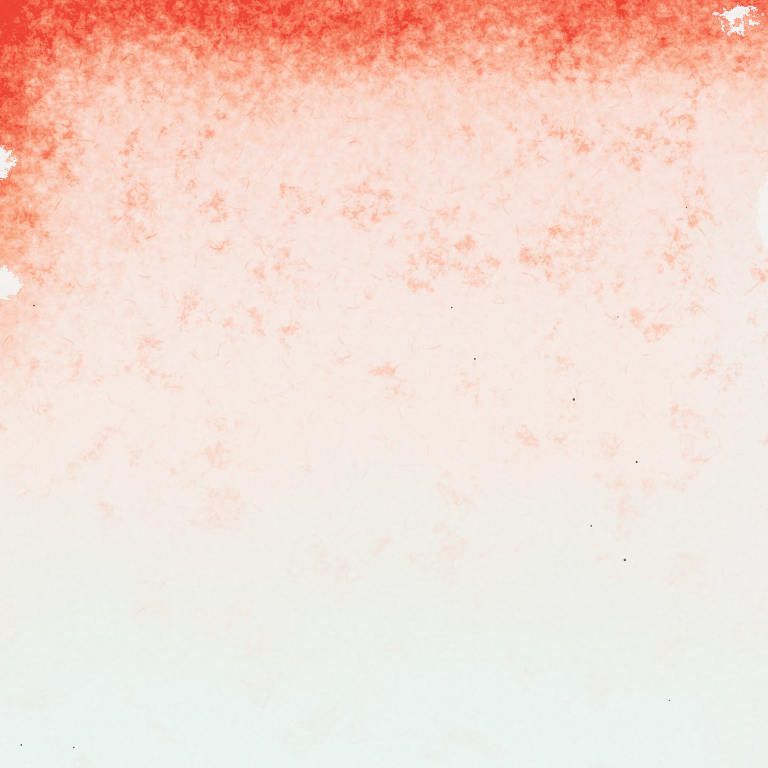
A Shadertoy shader for this texture:

```glsl
vec2 hash2(vec2 p) {
    vec3 q = fract(p.xyx * vec3(0.1031, 0.1030, 0.0973));
    q += dot(q, q.yzx + 33.33);
    return fract((q.xx + q.yz) * q.zy);
}

float corner(vec2 cell, vec2 offset, vec2 f) {
    float angle = 6.2832 * hash2(cell + offset).x;
    return dot(vec2(cos(angle), sin(angle)), f - offset);
}

float gradientNoise(vec2 p) {
    vec2 i = floor(p), f = fract(p);
    vec2 w = f * f * f * (f * (f * 6.0 - 15.0) + 10.0);
    float low = mix(corner(i, vec2(0, 0), f), corner(i, vec2(1, 0), f), w.x);
    float high = mix(corner(i, vec2(0, 1), f), corner(i, vec2(1, 1), f), w.x);
    return 1.4 * mix(low, high, w.y);
}

float fbm(vec2 p, int octaves, float gain) {
    float sum = 0.0, amp = 1.0;
    for (int i = 0; i < octaves; i++) {
        sum += amp * gradientNoise(p);
        p = mat2(1.6, 1.2, -1.2, 1.6) * p + 17.3;
        amp *= gain;
    }
    return sum;
}

// Short bent hairs, one per occupied grid cell
float fibres(vec2 uv, float cells, float amount, float pixel) {
    vec2 p = uv * cells, base = floor(p);
    float ink = 0.0;
    for (int k = 0; k < 9; k++) {
        vec2 cell = base + vec2(k % 3 - 1, k / 3 - 1);
        vec2 place = hash2(cell + 41.0), shape = hash2(cell + 97.0);
        float a = 6.2832 * shape.x, radius = mix(0.3, 1.1, shape.y);
        vec2 q = mat2(cos(a), sin(a), -sin(a), cos(a)) * (p - cell - place);
        float d = abs(length(q - vec2(0, radius)) - radius);
        float span = 1.0 - smoothstep(0.15, 0.28, length(q));
        float line = 1.0 - smoothstep(0.0, 0.0011 * cells + pixel * cells * 0.6, d);
        ink = max(ink, line * span * step(hash2(cell + 7.0).x, amount));
    }
    return ink;
}

float specks(vec2 uv, float cells, float amount, float pixel) {
    vec2 p = uv * cells, cell = floor(p);
    vec2 r = hash2(cell + 211.0);
    float d = length(p - cell - 0.2 - 0.6 * r) / cells;
    float size = mix(0.0007, 0.0017, r.y);
    return (1.0 - smoothstep(size - pixel * 0.5, size + pixel * 0.5, d))
        * step(hash2(cell + 5.0).y, amount);
}

float spot(vec2 uv, vec2 centre, vec2 radius) {
    vec2 d = (uv - centre) / radius;
    return exp(-dot(d, d));
}

vec3 pigmentRamp(vec3 paper, float d) {
    vec3 c = mix(paper, vec3(0.98, 0.83, 0.77), smoothstep(0.0, 0.26, d));
    c = mix(c, vec3(0.98, 0.72, 0.62), smoothstep(0.22, 0.45, d));
    c = mix(c, vec3(0.97, 0.60, 0.48), smoothstep(0.42, 0.65, d));
    c = mix(c, vec3(0.96, 0.46, 0.35), smoothstep(0.62, 0.87, d));
    return mix(c, vec3(0.93, 0.27, 0.21), smoothstep(0.85, 1.25, d));
}

void mainImage(out vec4 fragColor, in vec2 fragCoord) {
    vec2 uv = fragCoord / iResolution.xy;
    float pixel = 1.0 / iResolution.y;
    float cloud = fbm(uv * 5.0 + 3.0, 4, 0.55);
    float blotch = fbm(uv * 13.0 + 21.0, 5, 0.65);
    float crumb = fbm(uv * 55.0 + 9.0, 4, 0.8);
    float grain = gradientNoise(uv * 230.0);

    // Paper: cool at the foot, warm pink above
    float level = uv.y + 0.05 * cloud;
    vec3 paper = mix(vec3(0.92, 0.955, 0.945), vec3(0.935, 0.935, 0.915), smoothstep(0.0, 0.26, level));
    paper = mix(paper, vec3(0.968, 0.918, 0.892), smoothstep(0.24, 0.46, level));
    paper = mix(paper, vec3(0.975, 0.89, 0.865), smoothstep(0.5, 0.85, level));
    paper = mix(paper, vec3(0.94, 0.935, 0.925), 0.6 * smoothstep(0.82, 1.02, uv.x) * smoothstep(0.9, 0.6, uv.y));

    // Pigment pooled along the top and upper left edges
    float depth = max(1.0 - uv.y + 0.035 * cloud + 0.015 * blotch, 0.0);
    float topWash = 0.64 * exp(-pow(depth / 0.095, 1.8)) + 0.22 * exp(-depth / 0.17);
    float leftWash = smoothstep(0.4, 0.86, uv.y)
        * (0.5 * exp(-pow(uv.x / 0.055, 1.4)) + 0.22 * exp(-uv.x / 0.14));
    float wash = topWash + leftWash * (1.0 - 0.4 * topWash);
    wash += 0.2 * spot(uv, vec2(0.27, 0.99), vec2(0.12, 0.05));
    wash += 0.2 * spot(uv, vec2(0.0, 0.87), vec2(0.06, 0.09));
    wash -= 0.12 * spot(uv, vec2(1.0, 0.95), vec2(0.14, 0.12));

    // Mottling grows with the wash and breaks into crumbs
    float mottled = smoothstep(0.12, 0.75, uv.y);
    float density = wash + (0.08 + 0.35 * wash) * (0.75 * crumb + 0.4 * blotch) * mottled;
    float patches = smoothstep(0.15, 0.8, blotch + 0.4 * cloud);
    density += patches * (0.05 + 0.2 * mottled * smoothstep(-0.3, 0.7, crumb));
    density += 0.14 * spot(uv, vec2(0.17, 0.73), vec2(0.03, 0.05)) * (1.0 + crumb);
    density += 0.12 * spot(uv, vec2(0.75, 0.69), vec2(0.05, 0.05)) * (1.0 + crumb);
    density += 0.07 * grain * smoothstep(0.1, 0.6, wash);

    // Hairs soak up pigment
    float hairs = fibres(uv, 24.0, 0.45, pixel) + 0.7 * fibres(uv + 0.37, 46.0, 0.5, pixel);
    density += hairs * (0.05 + 0.13 * mottled);
    vec3 colour = pigmentRamp(paper, density);
    colour.g += 0.03 * smoothstep(0.3, 0.6, density) * smoothstep(0.9, 0.6, uv.y);

    // Flaked edges expose pale paper
    float flake = spot(uv, vec2(0.0, 0.79), vec2(0.025, 0.025))
        + spot(uv, vec2(0.0, 0.63), vec2(0.035, 0.025))
        + spot(uv, vec2(1.0, 0.72), vec2(0.02, 0.06))
        + 0.75 * spot(uv, vec2(0.96, 0.975), vec2(0.04, 0.025));
    colour = mix(colour, vec3(0.955, 0.945, 0.94), smoothstep(0.5, 0.65, flake + 0.3 * crumb * smoothstep(0.05, 0.4, flake)));

    // Paper tooth and stray dark specks
    colour += 0.007 * grain + 0.006 * gradientNoise(uv * vec2(90.0, 140.0));
    colour = mix(colour, vec3(0.32, 0.22, 0.2), 0.8 * specks(uv, 14.0, 0.09, pixel));
    fragColor = vec4(clamp(colour, 0.0, 1.0), 1.0);
}
```
